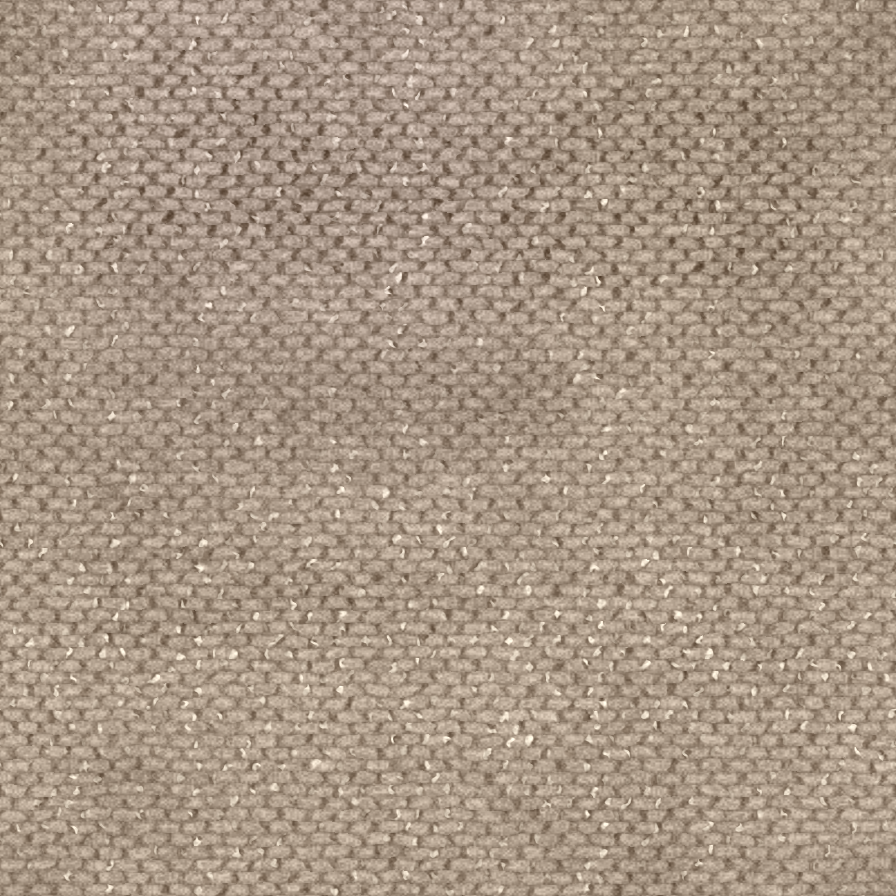
Give the GLSL for this texture, as a three.js fragment shader.

```glsl
varying vec2 vUv;

const vec2 REPEATS = vec2(32.0, 72.0);    // stitches across, rows up
const float ASPECT = REPEATS.y / REPEATS.x;
const vec2 STITCH_HALF = vec2(1.02, 0.46); // in row heights
const float STITCH_ROUND = 0.44;
const float EDGE_SOFTNESS = 0.20;
const float FRAY = 0.50;
const vec2 HOLE_SIZE = vec2(0.46, 0.58);
const vec2 GLINT_SIZE = vec2(0.32, 0.50);
const float WOBBLE = 0.0050;
const float GRAIN = 0.19;

const vec3 YARN = vec3(0.685, 0.617, 0.557);
const vec3 GAP = vec3(0.52, 0.45, 0.388);
const vec3 HOLE = vec3(0.35, 0.27, 0.20);
const vec3 GLINT = vec3(0.95, 0.90, 0.84);
const vec3 COOL_TINT = vec3(0.995, 0.99, 1.005);
const vec3 WARM_TINT = vec3(1.0, 1.0, 0.98);

float hash(vec2 p) {
  vec3 q = fract(vec3(p.xyx) * 0.1031);
  q += dot(q, q.yzx + 33.33);
  return fract((q.x + q.y) * q.z);
}

vec2 hash2(vec2 p) {
  return vec2(hash(p + 17.0), hash(p + 71.0));
}

// Value noise that wraps at the canvas border
float noise(vec2 uv, vec2 cells) {
  vec2 p = uv * cells;
  vec2 i = floor(p);
  vec2 f = fract(p);
  f = f * f * (3.0 - 2.0 * f);
  vec2 a = mod(i, cells);
  vec2 b = mod(i + 1.0, cells);
  return mix(mix(hash(a), hash(vec2(b.x, a.y)), f.x),
             mix(hash(vec2(a.x, b.y)), hash(b), f.x), f.y);
}

float roundedBox(vec2 p, vec2 halfSize, float radius) {
  vec2 d = abs(p) - halfSize + radius;
  return length(max(d, 0.0)) + min(max(d.x, d.y), 0.0) - radius;
}

float softEllipse(vec2 p, vec2 size) {
  return 1.0 - smoothstep(0.30, 1.0, length(p / size));
}

// 1 inside a range, fading out over the given width
float band(float x, float low, float high, float fade) {
  return smoothstep(low - fade, low + fade, x)
       * (1.0 - smoothstep(high - fade, high + fade, x));
}

void main() {
  // Uneven yarn path
  vec2 drift = vec2(noise(vUv, vec2(36.0, 72.0)), noise(vUv + 0.37, vec2(48.0, 30.0)));
  vec2 weave = (vUv + (drift - 0.5) * WOBBLE * vec2(1.6, 1.0)) * REPEATS;

  // Staggered rows
  float row = floor(weave.y);
  float stagger = mod(row, 2.0);
  weave.x += 0.5 * stagger;
  vec2 id = mod(floor(weave), REPEATS);
  vec2 local = (fract(weave) - 0.5) * vec2(ASPECT, 1.0);

  // Where the weave lies open and where it catches the light
  float patches = noise(vUv, vec2(5.0, 6.0));
  float upper = band(vUv.y, 0.70, 0.90, 0.09) * band(vUv.x, 0.10, 0.92, 0.10);
  float openness = 0.28 + 0.45 * upper + 0.32 * patches;
  float shine = band(vUv.y, 0.13, 0.42, 0.14);

  // Stitch with slight changes of size and tone
  vec2 vary = hash2(id) - 0.5;
  float rough = noise(vUv, vec2(170.0, 200.0)) - 0.5;
  float taper = 0.14 * local.x * local.x;
  float edge = roundedBox(local, STITCH_HALF + vary * vec2(0.24, 0.08), STITCH_ROUND);
  float body = 1.0 - smoothstep(-EDGE_SOFTNESS, EDGE_SOFTNESS, edge + taper + FRAY * rough);
  float relief = 0.04 * (1.0 - 4.0 * local.y * local.y) + 0.03 * local.y;
  vec3 yarn = YARN + relief + 0.05 * vary.x;
  vec3 gap = mix(YARN, GAP, 0.35 + 0.75 * openness);
  vec3 color = mix(gap, yarn, body);

  // Dark holes between stitch ends
  float endIndex = floor(weave.x + 0.5);
  vec2 endId = vec2(mod(endIndex, REPEATS.x), mod(row, REPEATS.y));
  vec2 end = vec2((weave.x - endIndex) * ASPECT, local.y);
  vec2 jitter = hash2(endId + 120.0) - 0.5;
  float depth = openness * (0.30 + 0.75 * hash(endId + 210.0));
  float hole = softEllipse(end + jitter * vec2(0.40, 0.25) + FRAY * rough, HOLE_SIZE);
  color = mix(color, HOLE, hole * clamp(depth, 0.0, 0.85));

  // Pale glints gathered along some columns
  float column = mod(2.0 * endIndex - stagger, 2.0 * REPEATS.x);
  float streak = hash(vec2(column, 5.0));
  float chance = hash(endId + 320.0) + 0.45 * streak * streak + 0.25 * shine;
  float glint = softEllipse(end - jitter.yx * vec2(0.80, 0.40) - FRAY * rough, GLINT_SIZE);
  color = mix(color, GLINT, glint * smoothstep(0.40, 1.35, chance));

  // Fibre grain, broad shading and tint
  float fine = noise(vUv, vec2(400.0, 440.0)) - 0.5;
  color += GRAIN * (0.9 * fine + 0.75 * rough);
  color += 0.06 * (noise(vUv, vec2(7.0, 9.0)) - 0.5) + 0.03 * (patches - 0.5);
  float cool = smoothstep(0.25, 0.85, vUv.y) * band(vUv.x, 0.08, 0.60, 0.15);
  color *= mix(WARM_TINT, COOL_TINT, cool);

  gl_FragColor = vec4(clamp(color, 0.0, 1.0), 1.0);
}
```
